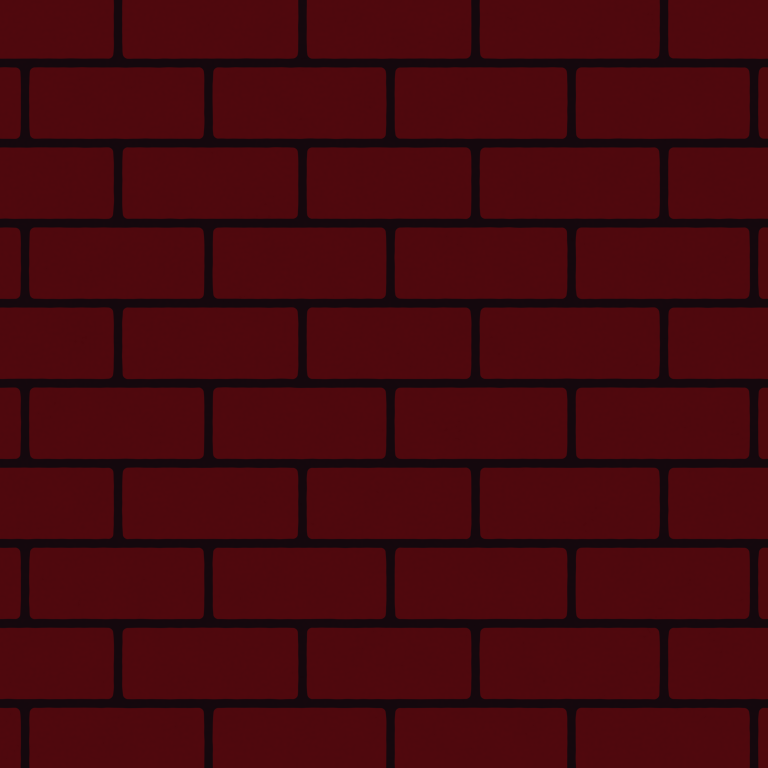
Write a Shadertoy shader that draws this texture.

```glsl
const vec3 BRICK_COLOR = vec3(0.31, 0.03, 0.05);
const vec3 MORTAR_COLOR = vec3(0.08, 0.03, 0.05);
const float COURSE_HEIGHT = 0.10424;
const float BRICK_PITCH = 0.2373;
const float FIRST_BED = 0.0840;
const vec2 MORTAR_WIDTH = vec2(0.0109, 0.0114);
const float CORNER_RADIUS = 0.0055;

vec2 hashGradient(vec2 cell) {
    vec2 h = vec2(dot(cell, vec2(127.1, 311.7)), dot(cell, vec2(269.5, 183.3)));
    return 2.0 * fract(sin(h) * 43758.5) - 1.0;
}

float gradientNoise(vec2 p) {
    vec2 i = floor(p), f = fract(p);
    vec2 u = f * f * f * (f * (f * 6.0 - 15.0) + 10.0);
    vec2 e = vec2(0.0, 1.0);
    float low = mix(dot(hashGradient(i), f),
                    dot(hashGradient(i + e.yx), f - e.yx), u.x);
    float high = mix(dot(hashGradient(i + e), f - e),
                     dot(hashGradient(i + e.yy), f - e.yy), u.x);
    return mix(low, high, u.y);
}

float roundedBox(vec2 p, vec2 halfSize, float radius) {
    vec2 q = abs(p) - halfSize + radius;
    return length(max(q, 0.0)) + min(max(q.x, q.y), 0.0) - radius;
}

// Upright joint position; each course type has its own uneven spacing
float jointX(float index, bool oddCourse) {
    vec4 shift = oddCourse ? vec4(0.0, 0.0016, 0.0013, -0.0003)
                           : vec4(0.0, 0.0029, -0.0091, -0.0010);
    float start = oddCourse ? 0.0326 : 0.1537;
    return start + index * BRICK_PITCH + shift[int(mod(index, 4.0))];
}

// Signed distance to the brick that holds the point
float brickDistance(vec2 p) {
    float course = floor((p.y - FIRST_BED) / COURSE_HEIGHT);
    bool oddCourse = mod(course, 2.0) > 0.5;

    // Correct the column where an uneven joint crosses the regular grid
    float column = floor((p.x - jointX(0.0, oddCourse)) / BRICK_PITCH);
    if (p.x < jointX(column, oddCourse)) column -= 1.0;
    else if (p.x > jointX(column + 1.0, oddCourse)) column += 1.0;

    float left = jointX(column, oddCourse);
    float right = jointX(column + 1.0, oddCourse);
    vec2 center = vec2(0.5 * (left + right), FIRST_BED + (course + 0.5) * COURSE_HEIGHT);
    vec2 halfSize = 0.5 * (vec2(right - left, COURSE_HEIGHT) - MORTAR_WIDTH);
    vec2 local = p - center;

    // Ends taper slightly towards the corners
    halfSize.x -= 0.0018 * pow(min(abs(local.y) / halfSize.y, 1.0), 6.0);
    return roundedBox(local, halfSize, CORNER_RADIUS);
}

void mainImage(out vec4 fragColor, in vec2 fragCoord) {
    vec2 uv = fragCoord / iResolution.xy;

    // Bricks with slightly rough edges
    float roughness = 0.0007 * gradientNoise(uv * 70.0);
    float edge = max(0.0009, 0.75 / iResolution.y);
    float brick = 1.0 - smoothstep(-edge, edge, brickDistance(uv) + roughness);

    // Faint surface grain
    float grain = 0.03 * gradientNoise(uv * 190.0) + 0.02 * gradientNoise(uv * 24.0);
    vec3 color = mix(MORTAR_COLOR, BRICK_COLOR, brick) * (1.0 + grain);
    fragColor = vec4(color, 1.0);
}
```
